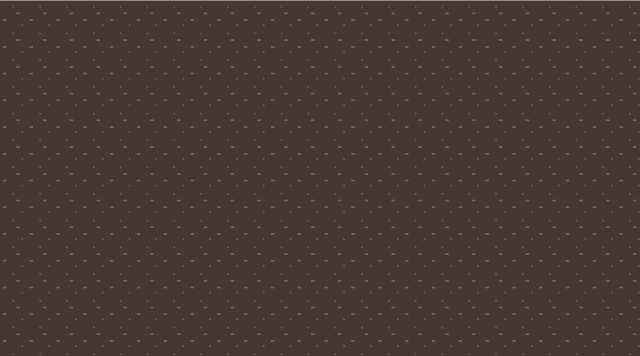
A Shadertoy shader for this pattern:

```glsl
// Dark brown cloth with a regular scatter of small pale dashes and specks.

// Lengths are fractions of the canvas height; the canvas top is y = 0.
const vec2 CELL = vec2(0.07532, 0.07512);
const float DASH_HALF_LENGTH = 0.0026;   // straight part, without round ends
const float DASH_RADIUS = 0.0026;
const float SPECK_RADIUS = 0.0027;
const float HEM_HEIGHT = 0.0024;

const vec3 CLOTH = vec3(0.270, 0.220, 0.190);
const vec3 DASH = vec3(0.450, 0.400, 0.325);
const vec3 SPECK = vec3(0.410, 0.355, 0.290);
const vec3 HEM = vec3(0.620, 0.570, 0.520);

// Mark centres within one cell, as fractions from its top left.
const vec2 DASH_A = vec2(0.667, 0.500);
const vec2 DASH_B = vec2(0.167, 0.750);
const vec2 SPECK_A = vec2(0.500, 0.250);
const vec2 SPECK_B = vec2(0.833, 0.938);

// Offset from the nearest repeat of a mark.
vec2 repeatAround(vec2 p, vec2 centre) {
    return (fract(p / CELL - centre + 0.5) - 0.5) * CELL;
}

// Signed distance to a horizontal capsule; zero length gives a disc.
float capsule(vec2 p, float halfLength, float radius) {
    p.x = max(abs(p.x) - halfLength, 0.0);
    return length(p) - radius;
}

// Edge coverage smoothed over one pixel.
float coverage(float dist, float pixel) {
    return smoothstep(0.5, -0.5, dist / pixel);
}

void mainImage(out vec4 fragColor, in vec2 fragCoord) {
    float pixel = 1.0 / iResolution.y;
    vec2 p = vec2(fragCoord.x, iResolution.y - fragCoord.y) * pixel;

    float dash = min(
        capsule(repeatAround(p, DASH_A), DASH_HALF_LENGTH, DASH_RADIUS),
        capsule(repeatAround(p, DASH_B), DASH_HALF_LENGTH, DASH_RADIUS));
    float speck = min(
        capsule(repeatAround(p, SPECK_A), 0.0, SPECK_RADIUS),
        capsule(repeatAround(p, SPECK_B), 0.0, SPECK_RADIUS));

    vec3 colour = mix(CLOTH, SPECK, coverage(speck, pixel));
    colour = mix(colour, DASH, coverage(dash, pixel));

    // Thin pale line along the top edge.
    colour = mix(colour, HEM, coverage(p.y - HEM_HEIGHT, pixel));

    fragColor = vec4(colour, 1.0);
}
```
